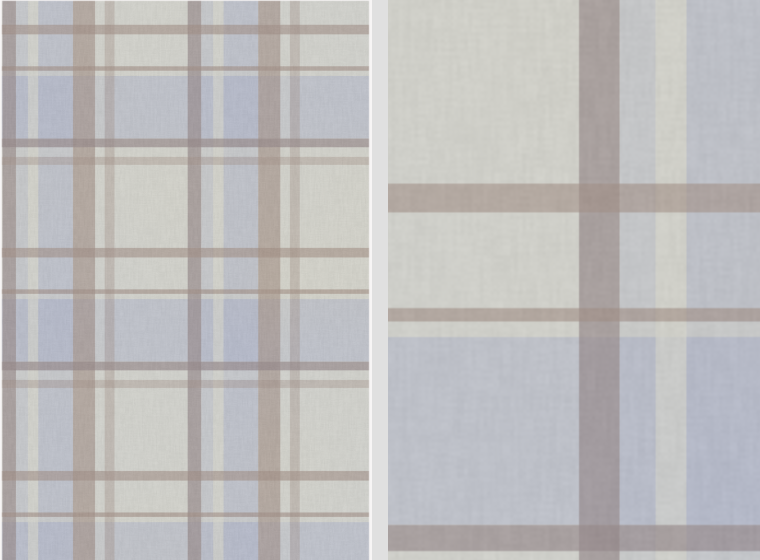
Left, the full canvas; right, a detail of the centre.
Give the GLSL for this pattern, as a Shadertoy shader.

```glsl
// A soft woven plaid: translucent vertical and horizontal bands laid over cream.
// Each band is a wrapped interval inside a repeating tile; blue grounds come first,
// then pale gaps, then brown bars, and finally linen threads and faint tonal drift.

float hash(vec2 p) {
    return fract(sin(dot(p, vec2(127.1, 311.7))) * 43758.5453);
}

float valueNoise(vec2 p) {
    vec2 i = floor(p), f = fract(p);
    f = f * f * (3.0 - 2.0 * f);
    float low = mix(hash(i), hash(i + vec2(1, 0)), f.x);
    float high = mix(hash(i + vec2(0, 1)), hash(i + vec2(1, 1)), f.x);
    return mix(low, high, f.y);
}

// Coverage of the interval from start to end in a tile of length 1.
float band(float t, float start, float end, float soft) {
    float d = abs(fract(t - 0.5 * (start + end) + 0.5) - 0.5) - 0.5 * (end - start);
    return smoothstep(soft, -soft, d);
}

vec3 plaid(vec2 t, vec2 soft) {
    vec3 cream = vec3(0.81, 0.81, 0.785);
    vec3 blue = vec3(0.68, 0.70, 0.775);
    vec3 taupe = vec3(0.625, 0.555, 0.52);
    vec3 mauve = vec3(0.58, 0.53, 0.535);
    vec3 c = cream;

    // Blue grounds
    c = mix(c, blue, 0.35 * band(t.x, 0.073, 0.138, soft.x));
    c = mix(c, blue, 0.55 * band(t.x, 0.193, 0.381, soft.x));
    c = mix(c, blue, 0.52 * band(t.y, 0.340, 0.621, soft.y));

    // Pale gaps
    c = mix(c, cream, 0.65 * band(t.x, 0.138, 0.193, soft.x));
    c = mix(c, cream, 0.40 * band(t.x, 0.500, 0.552, soft.x));
    c = mix(c, cream, 0.50 * band(t.y, 0.317, 0.340, soft.y));
    c = mix(c, cream, 0.40 * band(t.y, 0.660, 0.703, soft.y));

    // Vertical bars
    c = mix(c, mauve, 0.65 * band(t.x, 0.000, 0.073, soft.x));
    c = mix(c, taupe, 0.60 * band(t.x, 0.381, 0.500, soft.x));
    c = mix(c, taupe, 0.35 * band(t.x, 0.552, 0.605, soft.x));

    // Horizontal bars
    c = mix(c, taupe, 0.58 * band(t.y, 0.111, 0.154, soft.y));
    c = mix(c, taupe, 0.60 * band(t.y, 0.297, 0.317, soft.y));
    c = mix(c, mauve, 0.65 * band(t.y, 0.621, 0.660, soft.y));
    c = mix(c, taupe, 0.36 * band(t.y, 0.703, 0.739, soft.y));
    return c;
}

void mainImage(out vec4 fragColor, in vec2 fragCoord) {
    vec2 uv = fragCoord / iResolution.xy;
    vec2 pixel = 1.0 / iResolution.xy;

    // Two repeats across, two and a half down from the top
    vec2 period = vec2(0.498, 0.3984);
    vec2 tile = vec2(uv.x - 0.0065, 1.0 - uv.y) / period;
    vec3 color = plaid(tile, max(0.7 * pixel / period, vec2(0.002)));

    // Linen: upright slubs, weaker cross threads and fine grain
    float warp = valueNoise(uv * vec2(290.0, 75.0)) - 0.5;
    float weft = valueNoise(uv * vec2(55.0, 430.0) + 37.0) - 0.5;
    float grain = valueNoise(uv * vec2(340.0, 512.0) + 91.0) - 0.5;
    color += 0.020 * warp + 0.012 * weft + 0.014 * grain;

    // Slow drift between cool and warm
    float drift = valueNoise(uv * vec2(4.0, 6.0) + 5.0) - 0.5;
    color += drift * vec3(-0.008, -0.003, 0.012);

    // White margin at the sides and a sliver at the top
    vec2 inner = smoothstep(-pixel, pixel, uv - vec2(0.005, -0.01))
               * smoothstep(-pixel, pixel, vec2(0.992, 0.9985) - uv);
    color = mix(vec3(0.97, 0.96, 0.96), color, inner.x * inner.y);

    fragColor = vec4(color, 1.0);
}
```
